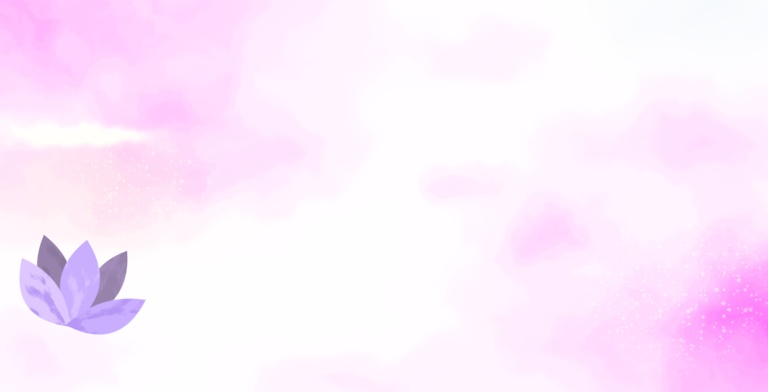
Give the GLSL for this background, as a Shadertoy shader.

```glsl
// Pink watercolour washes on white paper with a violet lotus at lower left.

const vec3 PAPER = vec3(1.0, 0.995, 1.0);
const vec3 LILAC = vec3(0.79, 0.68, 1.0);
const vec3 VIOLET = vec3(0.70, 0.57, 0.95);
const vec3 PALE = vec3(0.87, 0.78, 1.0);
const vec3 DUSK = vec3(0.59, 0.51, 0.67);

float hash(vec2 p) {
    vec3 q = fract(p.xyx * 0.1031);
    q += dot(q, q.yzx + 33.33);
    return fract((q.x + q.y) * q.z);
}

float noise(vec2 p) {
    vec2 i = floor(p), f = fract(p);
    f = f * f * (3.0 - 2.0 * f);
    float low = mix(hash(i), hash(i + vec2(1, 0)), f.x);
    float high = mix(hash(i + vec2(0, 1)), hash(i + vec2(1, 1)), f.x);
    return mix(low, high, f.y);
}

float fbm(vec2 p) {
    float sum = 0.0, amp = 0.5;
    for (int i = 0; i < 5; i++) {
        sum += amp * noise(p);
        p = mat2(1.6, 1.2, -1.2, 1.6) * p + 17.3;
        amp *= 0.5;
    }
    return sum;
}

// Soft elliptical pool of pigment
float pool(vec2 p, vec2 centre, vec2 radii) {
    vec2 d = (p - centre) / radii;
    return exp(-dot(d, d));
}

// Soft steps that give pigment its dried rims
float terrace(float v, float size) {
    float k = v / size;
    return size * (floor(k) + smoothstep(0.3, 0.7, fract(k)));
}

// Total pigment of all washes
float pigment(vec2 p) {
    float g = 0.19 * pool(p, vec2(0.15, 0.94), vec2(0.55, 0.27));
    g += 0.13 * pool(p, vec2(0.00, 1.00), vec2(0.25, 0.15));
    g += 0.11 * pool(p, vec2(0.46, 0.72), vec2(0.13, 0.08));
    g += 0.11 * pool(p, vec2(0.22, 0.53), vec2(0.28, 0.12));
    g += 0.11 * pool(p, vec2(0.62, 0.55), vec2(0.20, 0.06));
    g += 0.06 * pool(p, vec2(0.70, 0.63), vec2(0.16, 0.06));
    g += 0.13 * pool(p, vec2(1.40, 0.40), vec2(0.13, 0.07));
    g += 0.30 * pool(p, vec2(1.93, 0.20), vec2(0.20, 0.17));
    g += 0.14 * pool(p, vec2(1.72, 0.12), vec2(0.40, 0.28));
    g += 0.09 * pool(p, vec2(1.78, 0.63), vec2(0.30, 0.13));
    g += 0.07 * pool(p, vec2(0.90, 0.03), vec2(0.20, 0.08));
    g += 0.04 * pool(p, vec2(1.25, 0.86), vec2(0.12, 0.07));
    g += 0.06 * pool(p, vec2(1.16, 0.51), vec2(0.10, 0.04));
    g += 0.05 * pool(p, vec2(0.10, 0.10), vec2(0.20, 0.10));
    float gap = pool(p, vec2(0.19, 0.66), vec2(0.22, 0.045));
    return g * (1.0 - smoothstep(0.2, 0.75, gap));
}

// Sparse pale droplets, one at most in each grid cell
float droplets(vec2 p, float cells) {
    vec2 q = p * cells, id = floor(q);
    vec2 centre = 0.3 + 0.4 * vec2(hash(id + 3.1), hash(id + 8.7));
    float radius = 0.08 + 0.2 * hash(id + 5.3);
    float aa = cells / iResolution.y;
    float dotMask = smoothstep(aa, -aa, length(fract(q) - centre) - radius);
    return dotMask * step(0.72, hash(id));
}

// Lens-shaped petal from root to tip, bowed sideways by bend
vec3 petal(vec3 under, vec2 p, vec2 root, vec2 tip, float width, float bend, vec3 tint, vec3 streak) {
    vec2 axis = tip - root, d = p - root;
    float t = dot(d, axis) / dot(axis, axis);
    float s = dot(d, vec2(-axis.y, axis.x)) / length(axis);
    float bulge = 4.0 * t * (1.0 - t);
    float edge = width * bulge - abs(s - bend * bulge);
    float aa = 1.0 / iResolution.y;
    float grain = fbm(vec2(t * 4.0, s * 45.0) + root * 70.0);
    vec3 paint = mix(tint, streak, 0.8 * smoothstep(0.45, 0.62, grain));
    return mix(under, paint, smoothstep(-aa, aa, edge));
}

void mainImage(out vec4 fragColor, in vec2 fragCoord) {
    vec2 p = fragCoord / iResolution.y;

    // Washes with ragged, warped borders
    vec2 warp = vec2(fbm(p * 7.0 + 4.0), fbm(p * 7.0 + 31.0)) - 0.48;
    vec2 q = p + warp * vec2(0.22, 0.14);
    float g = pigment(q) * (0.4 + 1.25 * fbm(q * 6.0 + 11.0));
    g = mix(g, terrace(g, 0.035), 0.65);
    float splash = max(droplets(p, 55.0), droplets(p + 0.37, 85.0));
    float wet = pool(p, vec2(1.72, 0.28), vec2(0.28, 0.22)) + pool(p, vec2(0.36, 0.50), vec2(0.22, 0.16));
    g *= 1.0 - 0.55 * splash * smoothstep(0.2, 0.7, wet);
    vec3 col = PAPER - g * vec3(0.0, 1.0, 0.04);
    col.b -= 0.05 * pool(q, vec2(0.24, 0.52), vec2(0.25, 0.14));
    col -= vec3(0.03, 0.015, 0.008) * pool(q, vec2(1.80, 0.98), vec2(0.25, 0.12));

    // Lotus, back petals first
    col = petal(col, p, vec2(0.168, 0.189), vec2(0.112, 0.401), 0.042, 0.0, DUSK, DUSK * 0.9);
    col = petal(col, p, vec2(0.230, 0.189), vec2(0.324, 0.360), 0.038, 0.005, DUSK, DUSK * 1.1);
    col = petal(col, p, vec2(0.186, 0.171), vec2(0.222, 0.388), 0.050, 0.0, LILAC, PALE);
    col = petal(col, p, vec2(0.179, 0.166), vec2(0.056, 0.342), 0.046, 0.013, PALE, VIOLET);
    col = petal(col, p, vec2(0.168, 0.171), vec2(0.372, 0.235), 0.040, -0.014, LILAC, VIOLET);

    fragColor = vec4(clamp(col, 0.0, 1.0), 1.0);
}
```
